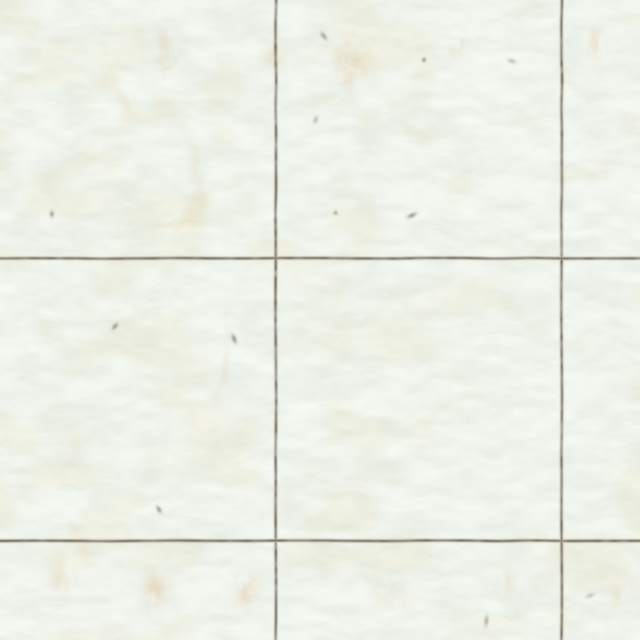
This pattern is drawn by a WebGL 1 fragment shader. Its source:

```glsl
precision highp float;

uniform vec2 u_resolution;

const vec2 GRID_PITCH = vec2(0.4466, 0.4414);
const vec2 GRID_ORIGIN = vec2(0.431, 0.155);
const float LINE_RADIUS = 0.0025;
const float LINE_WOBBLE = 0.0012;
const vec3 PAPER = vec3(0.935, 0.955, 0.928);
const vec3 INK = vec3(0.43, 0.39, 0.33);
const vec3 STAIN = vec3(0.89, 0.80, 0.66);
const vec3 SPECK = vec3(0.56, 0.53, 0.47);
const float GRAIN_STRENGTH = 0.075;
const float SPECK_CELLS = 7.0;
const float SPECK_CHANCE = 0.27;
const int SMUDGES_PER_ROW = 6;

float hash(vec2 p) {
  vec3 q = fract(vec3(p.xyx) * 0.1031);
  q += dot(q, q.yzx + 33.33);
  return fract((q.x + q.y) * q.z);
}

float noise(vec2 p) {
  vec2 i = floor(p);
  vec2 f = fract(p);
  f = f * f * (3.0 - 2.0 * f);
  float low = mix(hash(i), hash(i + vec2(1.0, 0.0)), f.x);
  float high = mix(hash(i + vec2(0.0, 1.0)), hash(i + vec2(1.0, 1.0)), f.x);
  return mix(low, high, f.y);
}

float fbm(vec2 p) {
  float sum = 0.0;
  float amplitude = 0.5;
  for (int i = 0; i < 4; i++) {
    sum += amplitude * noise(p);
    p = p * 2.03 + 17.3;
    amplitude *= 0.5;
  }
  return sum / 0.9375;
}

// Signed offset from the nearest line of a repeated set
float lineOffset(float x, float origin, float pitch) {
  return (fract((x - origin) / pitch + 0.5) - 0.5) * pitch;
}

float softLine(float offset, float pixel) {
  float radius = max(LINE_RADIUS, 0.8 * pixel);
  return exp(-offset * offset / (radius * radius));
}

// Ruled lines with uneven ink
float gridInk(vec2 uv, float pixel) {
  vec2 wobble = vec2(noise(vec2(uv.y * 24.0, 3.0)), noise(vec2(uv.x * 18.0, 9.0))) - 0.5;
  vec2 p = uv + wobble * LINE_WOBBLE;
  float vertical = softLine(lineOffset(p.x, GRID_ORIGIN.x, GRID_PITCH.x), pixel);
  float horizontal = softLine(lineOffset(p.y, GRID_ORIGIN.y, GRID_PITCH.y), pixel);
  vertical *= 0.55 + 0.45 * noise(uv * vec2(12.0, 110.0));
  horizontal *= 0.72 + 0.28 * noise(uv * vec2(75.0, 12.0) + 40.0);
  return max(vertical, horizontal);
}

// Brownish smudges gathered in an upper and a lower band
float smudges(vec2 uv) {
  float sum = 0.0;
  for (int row = 0; row < 2; row++) {
    for (int i = 0; i < SMUDGES_PER_ROW; i++) {
      vec2 id = vec2(float(i) + 5.0, float(row) * 7.0 + 2.0);
      vec2 center = vec2((float(i) + 0.2 + 0.6 * hash(id)) / float(SMUDGES_PER_ROW),
                         mix(0.085, 0.915, float(row)) + 0.04 * (hash(id + 31.0) - 0.5));
      vec2 size = vec2(0.018, 0.026) * (0.7 + 0.7 * hash(id + 57.0));
      vec2 d = (uv - center) / size;
      sum += exp(-dot(d, d)) * (0.45 + 0.55 * hash(id + 83.0));
    }
  }
  return sum * smoothstep(0.22, 0.72, fbm(uv * vec2(55.0, 32.0)));
}

// Faint wandering streaks along contours of a smooth field
float veins(vec2 uv) {
  float field = noise(uv * 4.2 + 6.0) + 0.12 * fbm(uv * 18.0);
  float streak = 1.0 - smoothstep(0.0, 0.045, abs(field - 0.56));
  return streak * smoothstep(0.48, 0.72, fbm(uv * 7.0 + 21.0));
}

// Sparse dark fibres
float specks(vec2 uv, float pixel) {
  vec2 cell = floor(uv * SPECK_CELLS);
  vec2 center = (cell + 0.2 + 0.6 * vec2(hash(cell + 11.0), hash(cell + 47.0))) / SPECK_CELLS;
  float angle = 3.14159 * hash(cell + 71.0);
  vec2 d = uv - center;
  d = vec2(cos(angle) * d.x + sin(angle) * d.y, cos(angle) * d.y - sin(angle) * d.x);
  vec2 size = max(vec2(0.0035 + 0.005 * hash(cell + 91.0), 0.0035), vec2(pixel));
  float strength = step(hash(cell + 5.0), SPECK_CHANCE) * (0.35 + 0.55 * hash(cell + 3.0));
  return strength * exp(-dot(d / size, d / size));
}

void main() {
  vec2 uv = gl_FragCoord.xy / u_resolution;
  float pixel = 1.0 / min(u_resolution.x, u_resolution.y);

  // Paper with fibres running mostly sideways
  vec2 warp = vec2(0.0, 0.012 * noise(uv * 22.0));
  float grain = fbm((uv + warp) * vec2(26.0, 70.0)) - 0.5;
  vec3 color = PAPER + GRAIN_STRENGTH * grain * vec3(1.0, 0.85, 1.0);

  // Yellowing and stains
  float warmth = smoothstep(0.48, 0.74, fbm(uv * vec2(11.0, 15.0) + 63.0));
  color -= warmth * vec3(0.006, 0.018, 0.045);
  color = mix(color, STAIN, clamp(0.65 * smudges(uv) + 0.24 * veins(uv), 0.0, 0.75));

  color = mix(color, SPECK, specks(uv, pixel));
  color = mix(color, INK, 0.9 * gridInk(uv, pixel));
  gl_FragColor = vec4(clamp(color, 0.0, 1.0), 1.0);
}
```
